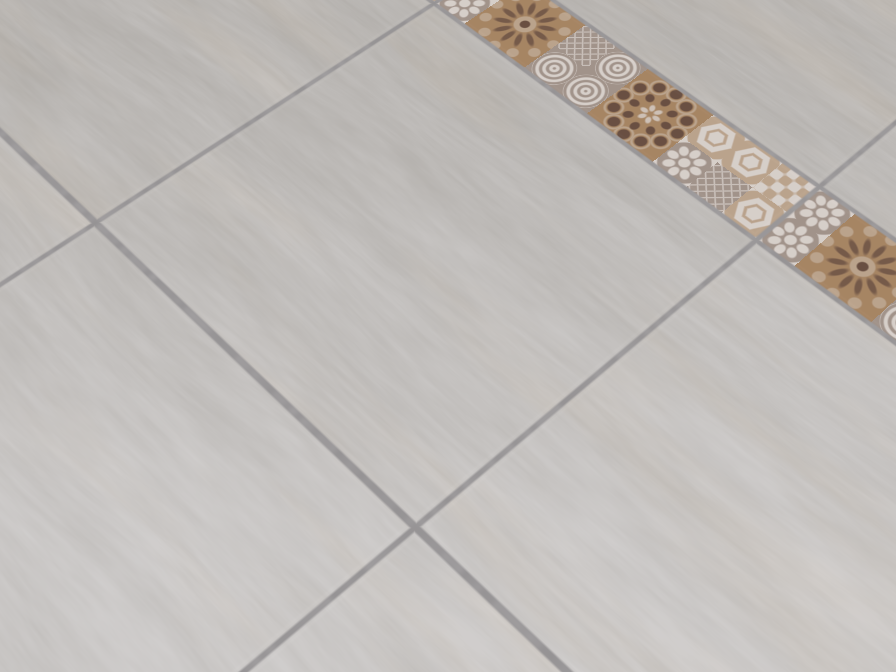
Give the GLSL for this texture, as a Shadertoy shader.

```glsl
const float TAU = 6.2831853;
const float BAND_START = 1.0;
const float BAND_WIDTH = 0.22;
const vec3 WOOD_SHADE = vec3(0.655, 0.64, 0.62);
const vec3 WOOD_LIGHT = vec3(0.80, 0.79, 0.785);
const vec3 GROUT = vec3(0.605, 0.595, 0.60);
const vec3 CREAM = vec3(0.84, 0.81, 0.79);
const vec3 TAUPE = vec3(0.63, 0.575, 0.54);
const vec3 TAN = vec3(0.73, 0.64, 0.55);
const vec3 OCHRE = vec3(0.65, 0.52, 0.39);
const vec3 UMBER = vec3(0.41, 0.31, 0.26);

float hash(vec2 p) {
    vec3 q = fract(vec3(p.xyx) * 0.1031);
    q += dot(q, q.yzx + 33.33);
    return fract((q.x + q.y) * q.z);
}

float noise(vec2 p) {
    vec2 i = floor(p), f = fract(p);
    f = f * f * (3.0 - 2.0 * f);
    return mix(mix(hash(i), hash(i + vec2(1, 0)), f.x),
               mix(hash(i + vec2(0, 1)), hash(i + vec2(1, 1)), f.x), f.y);
}

float fbm(vec2 p) {
    float sum = 0.0, gain = 0.53;
    for (int i = 0; i < 4; i++) {
        sum += gain * noise(p);
        p = p * 2.03 + 17.3;
        gain *= 0.5;
    }
    return sum;
}

float cover(float d, float blur) { return 1.0 - smoothstep(-blur, blur, d); }

// Ring of petals; stretch above one lengthens them radially
float petals(vec2 q, float count, float radius, float size, float stretch) {
    float sector = TAU / count;
    float a = mod(atan(q.y, q.x) + 0.5 * sector, sector) - 0.5 * sector;
    vec2 p = length(q) * vec2(cos(a), sin(a)) - vec2(radius, 0.0);
    return length(p / vec2(stretch, 1.0)) - size;
}

float hexagon(vec2 q, float size) {
    q = abs(q);
    return max(q.x * 0.866 + q.y * 0.5, q.y) - size;
}

// Large motifs
vec3 star(vec2 q, float blur) {
    vec3 col = mix(OCHRE, TAN, cover(petals(q, 12.0, 0.47, 0.07, 1.0), blur));
    col = mix(col, CREAM, cover(petals(q, 4.0, 0.62, 0.09, 1.0), blur) * 0.6);
    col = mix(col, UMBER, cover(petals(q, 12.0, 0.26, 0.036, 2.8), blur) * 0.8);
    col = mix(col, TAN, cover(length(q) - 0.13, blur));
    return mix(col, UMBER, cover(length(q) - 0.06, blur));
}

vec3 rosette(vec2 q, float blur) {
    vec3 col = mix(OCHRE, TAN, cover(abs(petals(q, 12.0, 0.41, 0.1, 1.0)) - 0.014, blur));
    col = mix(col, UMBER, cover(petals(q, 12.0, 0.41, 0.07, 1.0), blur));
    col = mix(col, UMBER, cover(petals(q, 8.0, 0.24, 0.05, 1.2), blur));
    return mix(col, CREAM, cover(petals(q, 6.0, 0.09, 0.032, 1.5), blur) * 0.8);
}

// Small motifs
vec3 flower(vec2 q, float blur) {
    float d = min(petals(q, 8.0, 0.33, 0.105, 1.3), length(q) - 0.13);
    return mix(TAUPE, CREAM, cover(min(d, 0.58 - length(q)), blur));
}

vec3 rings(vec2 q, float blur) {
    float band = abs(fract(length(q) * 6.5) - 0.5) / 6.5 - 0.04;
    return mix(TAUPE, CREAM, cover(max(band, length(q) - 0.5), blur));
}

vec3 lattice(vec2 q, float blur) {
    vec2 g = abs(fract(vec2(q.x + q.y, q.x - q.y) * 4.0) - 0.5) / 4.0;
    return mix(TAUPE, CREAM, cover(min(g.x, g.y) - 0.025, blur) * 0.75);
}

vec3 hexes(vec2 q, float blur) {
    vec3 col = mix(TAN, CREAM, cover(hexagon(q, 0.38), blur));
    col = mix(col, OCHRE, cover(abs(hexagon(q, 0.2)) - 0.035, blur) * 0.6);
    return mix(col, CREAM, cover(0.62 - length(q), blur));
}

vec3 checks(vec2 q, float blur) {
    vec2 s = sin(q * TAU * 2.0);
    return mix(TAN, CREAM, smoothstep(-blur, blur, s.x * s.y * 0.1));
}

// Patchwork: half columns at both ends, four full blocks between
vec3 patchwork(vec2 s, float blur) {
    float block = floor(s.x * 5.0 + 0.5), column = floor(s.x * 10.0);
    bool upper = s.y > 0.5;
    vec2 large = vec2(fract(s.x * 5.0 + 0.5), s.y) - 0.5;
    vec2 small = fract(s * vec2(10.0, 2.0)) - 0.5;
    if (block == 1.0) return star(large, blur * 5.0);
    if (block == 3.0) return rosette(large, blur * 5.0);
    blur *= 10.0;
    if ((column == 3.0 && upper) || (column == 8.0 && !upper)) return lattice(small, blur);
    if (block == 2.0) return rings(small, blur);
    if (column == 0.0 || (column == 7.0 && !upper)) return flower(small, blur);
    return column == 9.0 && upper ? checks(small, blur) : hexes(small, blur);
}

// Grain runs along x; seed shifts it from tile to tile
vec3 wood(vec2 p, float seed, float light) {
    p += seed * vec2(37.0, 19.0);
    p.y += 0.05 * noise(p * vec2(2.0, 5.0));
    float streak = fbm(p * vec2(2.2, 13.0)) - 0.5;
    float grain = fbm(p * vec2(11.0, 85.0)) - 0.5;
    float warm = smoothstep(0.45, 0.85, fbm(p * vec2(1.8, 11.0) + 50.0));
    float tone = light + 0.38 * streak + 0.30 * grain;
    return mix(WOOD_SHADE, WOOD_LIGHT, clamp(tone, 0.0, 1.1)) + warm * vec3(0.008, 0.0, -0.012);
}

void mainImage(out vec4 fragColor, in vec2 fragCoord) {
    vec2 screen = fragCoord / iResolution.xy;
    vec2 view = vec2(screen.x * 4.0 / 3.0, 1.0 - screen.y);

    // Floor plane seen in perspective, one tile per unit
    mat3 floorToView = mat3(0.3959, 0.3518, -0.1291, 0.5870, -0.3257, 0.1293, 0.1424, 0.3316, 1.0);
    vec3 h = inverse(floorToView) * vec3(view, 1.0);
    vec2 p = h.xy / h.z;
    float blur = max(0.0025, 0.6 * max(fwidth(p.x), fwidth(p.y)));

    float bandEnd = BAND_START + BAND_WIDTH;
    float row = p.y < 0.0 ? 0.0 : p.y < bandEnd ? 1.0 : 2.0;
    float seed = hash(vec2(floor(p.x), row) + 5.0);
    float light = 0.51 + 0.44 * smoothstep(0.0, 0.95, view.y);
    vec3 col = wood(p, seed, light);
    if (p.y > BAND_START && p.y < bandEnd)
        col = patchwork(vec2(fract(p.x), (p.y - BAND_START) / BAND_WIDTH), blur);

    // Joints with a faint bright rim
    float across = abs(fract(p.x + 0.5) - 0.5) - 0.0058;
    float bandEdge = min(abs(p.y - BAND_START), abs(p.y - bandEnd)) - 0.006;
    float joint = min(across, min(abs(p.y) - 0.0078, bandEdge));
    col += 0.012 * cover(abs(joint - 0.007) - 0.002, 0.004);
    vec3 grout = GROUT + 0.04 * (noise(p * 60.0) - 0.5);
    col = mix(col, grout, cover(joint, blur * 1.3));
    fragColor = vec4(col, 1.0);
}
```
